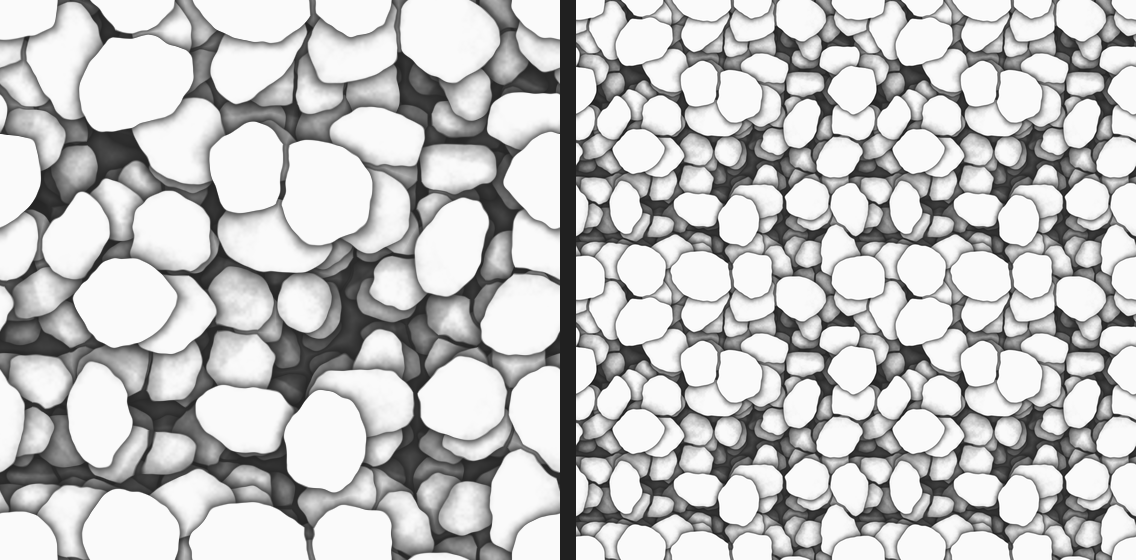
Left, the tile; right, the same tile 2 across and 2 down.
Reproduce this texture procedurally as a three.js fragment shader.

```glsl
// Tiling bed of overexposed white gravel seen from above.
// Five wrapped grids of rounded many-sided stones are stacked from small and
// dim to large and bright; each layer casts soft contact shadows below it.

varying vec2 vUv;

const float TAU = 6.2831853;
const int LAYERS = 5;
const int FACETS = 8;
const float CORNER_SHARPNESS = 24.0;
const float CREASE = 0.02;         // half gap between touching stones, in cells
const float SHADOW_REACH = 0.013;  // in canvas widths
const float SHADOW_DEPTH = 0.75;
const float GAP_TONE = 0.14;
const float WHITE_TONE = 0.98;

struct Stone {
  float dist;   // signed distance to the outline, in cells
  vec2 local;   // position from the stone centre, in cells
  vec2 key;     // random seed of the stone
};

float hash(vec2 p) {
  vec3 q = fract(p.xyx * 0.1031);
  q += dot(q, q.yzx + 33.33);
  return fract((q.x + q.y) * q.z);
}

vec2 direction(float angle) {
  return vec2(cos(angle), sin(angle));
}

vec2 wrapCell(vec2 id, float cells) {
  return floor(mod(id + 0.5, cells));
}

// Value noise that repeats after a whole number of cells
float noise(vec2 uv, float cells, float seed) {
  vec2 p = uv * cells;
  vec2 id = floor(p);
  vec2 f = fract(p);
  f = f * f * (3.0 - 2.0 * f);
  float a = hash(wrapCell(id, cells) + seed);
  float b = hash(wrapCell(id + vec2(1.0, 0.0), cells) + seed);
  float c = hash(wrapCell(id + vec2(0.0, 1.0), cells) + seed);
  float d = hash(wrapCell(id + 1.0, cells) + seed);
  return mix(mix(a, b, f.x), mix(c, d, f.x), f.y);
}

vec2 wobble(vec2 uv, float cells, float seed) {
  return vec2(noise(uv, cells, seed), noise(uv, cells, seed + 41.0)) - 0.5;
}

// Rounded polygon whose sides are tangent to a randomly turned ellipse
float stoneDistance(vec2 p, vec2 key) {
  float radius = mix(0.39, 0.52, hash(key + 5.0));
  float stretch = mix(1.0, 1.33, hash(key + 9.0));
  float turn = TAU * hash(key + 13.0);
  float sum = 0.0;
  for (int k = 0; k < FACETS; k++) {
    float side = float(k);
    vec2 sideKey = key + vec2(side * 7.0, 23.0);
    float angle = TAU * (side + 0.7 * hash(sideKey)) / float(FACETS);
    float reach = length(direction(angle) * vec2(stretch, 1.0 / stretch));
    reach *= radius * mix(0.84, 1.06, hash(sideKey + 31.0));
    sum += exp(CORNER_SHARPNESS * (dot(p, direction(angle + turn)) - reach));
  }
  return log(sum) / CORNER_SHARPNESS;
}

// Closest stone of one layer, trimmed where it meets its neighbour
Stone nearestStone(vec2 uv, float cells, float presence, float seed) {
  vec2 p = uv * cells;
  Stone best = Stone(9.0, vec2(0.0), vec2(0.0));
  float second = 9.0;
  for (int j = -1; j <= 1; j++) {
    for (int i = -1; i <= 1; i++) {
      vec2 id = floor(p) + vec2(float(i), float(j));
      vec2 key = wrapCell(id, cells) + seed;
      if (hash(key) > presence) continue;
      vec2 jitter = vec2(hash(key + 17.0), hash(key + 19.0)) - 0.5;
      vec2 local = p - id - 0.5 - 0.5 * jitter;
      float d = stoneDistance(local, key);
      if (d < best.dist) {
        second = best.dist;
        best = Stone(d, local, key);
      } else {
        second = min(second, d);
      }
    }
  }
  best.dist = max(best.dist, 0.5 * (best.dist - second) + CREASE);
  return best;
}

// Brightness from height, a tilted face, the rounded rim and stained grain
float stoneTone(Stone stone, float depth, float height, float grain) {
  float lowness = 1.0 - 0.8 * height;
  float slope = dot(stone.local, direction(TAU * hash(stone.key + 3.0)));
  float tone = mix(0.5, 1.28, sqrt(height));
  tone += 0.3 * lowness * (hash(stone.key + 11.0) - 0.5);
  tone -= lowness * (0.3 * slope + 0.2 * smoothstep(0.1, 0.18, slope));
  tone *= 1.0 - 0.4 * lowness * (1.0 - smoothstep(0.0, 0.02, depth));
  return tone * (1.0 + 0.55 * lowness * (grain - 0.5));
}

// Smooth highlight clipping
float expose(float tone, float limit, float knee) {
  float h = max(knee - abs(tone - limit), 0.0) / knee;
  return min(tone, limit) - 0.25 * knee * h * h;
}

void main() {
  vec2 uv = vUv + 0.009 * wobble(vUv, 26.0, 3.0) + 0.004 * wobble(vUv, 64.0, 7.0);
  float grain = 0.45 * noise(vUv, 36.0, 11.0) + 0.3 * noise(vUv, 90.0, 13.0)
              + 0.25 * noise(vUv, 190.0, 17.0);
  float tone = 0.2 + 0.1 * grain;

  // Stack the layers from the bottom up
  for (int i = 0; i < LAYERS; i++) {
    float level = float(i);
    float height = level / float(LAYERS - 1);
    float cells = floor(mix(11.0, 5.0, pow(height, 0.8)) + 0.5);
    float presence = 1.0 - 0.5 * height * height;
    float seed = 50.0 + 37.0 * level;
    Stone stone = nearestStone(uv + level * vec2(0.37, 0.61), cells, presence, seed);
    float dist = stone.dist / cells;
    tone *= 1.0 - SHADOW_DEPTH * exp(-max(dist, 0.0) / SHADOW_REACH);
    float cover = 1.0 - smoothstep(-0.0025, 0.001, dist);
    tone = mix(tone, stoneTone(stone, -dist, height, grain), cover);
  }

  tone = expose(mix(GAP_TONE, 1.0, tone), WHITE_TONE, 0.1);
  gl_FragColor = vec4(vec3(tone), 1.0);
}
```
